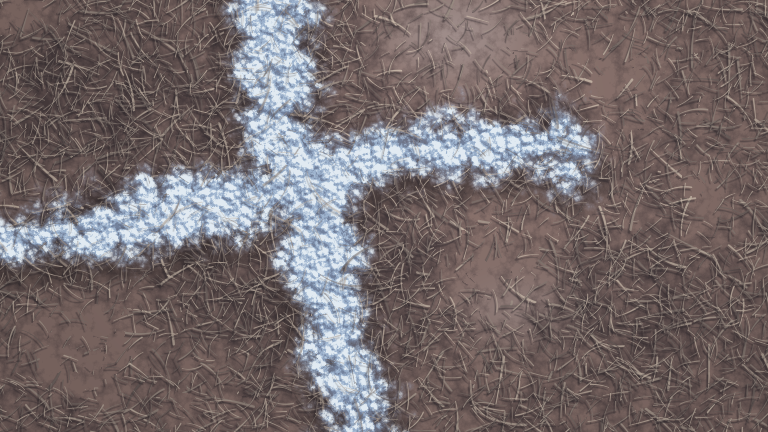
A WebGL 2 fragment shader for this texture:

```glsl
#version 300 es
precision highp float;
uniform vec2 u_resolution;
out vec4 fragColor;
const vec3 SOIL_DARK = vec3(0.28, 0.235, 0.24);
const vec3 SOIL_RED = vec3(0.50, 0.415, 0.395);
const vec3 SOIL_PALE = vec3(0.63, 0.575, 0.57);
const vec3 STRAW_DARK = vec3(0.38, 0.34, 0.33);
const vec3 STRAW_LIGHT = vec3(0.76, 0.70, 0.64);
const vec3 SHADOW = vec3(0.19, 0.165, 0.18);
const vec3 DUST = vec3(0.49, 0.49, 0.55);
const vec3 CHALK_SHADE = vec3(0.45, 0.51, 0.62);
const vec3 CHALK_BLUE = vec3(0.62, 0.71, 0.82);
const vec3 CHALK_LIGHT = vec3(0.90, 0.94, 0.97);

vec2 hash2(vec2 p) {
  vec3 q = fract(p.xyx * vec3(0.1031, 0.1030, 0.0973));
  q += dot(q, q.yzx + 33.33);
  return fract((q.xx + q.yz) * q.zy);
}
mat2 rotation(float a) {
  return mat2(cos(a), -sin(a), sin(a), cos(a));
}
// Distance to the nearest scattered point
float cellular(vec2 p) {
  float nearest = 2.0;
  for (int i = 0; i < 9; i++) {
    vec2 id = floor(p) + vec2(i % 3 - 1, i / 3 - 1);
    vec2 d = id + hash2(id) - p;
    nearest = min(nearest, dot(d, d));
  }
  return sqrt(nearest);
}
float layeredCells(vec2 p) {
  float sum = 0.0, weight = 0.5;
  for (int i = 0; i < 4; i++) {
    sum += weight * cellular(p);
    p = rotation(0.7) * p * 2.1 + 7.3;
    weight *= 0.55;
  }
  return sum;
}
// Soft elliptical patch
float blob(vec2 p, float x, float y, float w, float h) {
  vec2 d = (p - vec2(x, y)) / vec2(w, h);
  return exp(-dot(d, d));
}
// Segment whose radius changes from r0 to r1
float taper(vec2 p, vec2 a, vec2 b, float r0, float r1) {
  vec2 ab = b - a;
  float t = clamp(dot(p - a, ab) / dot(ab, ab), 0.0, 1.0);
  return length(p - a - ab * t) - mix(r0, r1, t);
}
float crossDistance(vec2 p) {
  float d = taper(p, vec2(0.625, 1.05), vec2(0.648, 0.70), 0.086, 0.080);
  d = min(d, taper(p, vec2(0.648, 0.70), vec2(0.735, 0.50), 0.080, 0.090));
  d = min(d, taper(p, vec2(0.735, 0.50), vec2(0.768, 0.25), 0.090, 0.070));
  d = min(d, taper(p, vec2(0.768, 0.25), vec2(0.850, -0.05), 0.070, 0.064));
  d = min(d, taper(p, vec2(-0.02, 0.43), vec2(0.30, 0.49), 0.026, 0.074));
  d = min(d, taper(p, vec2(0.30, 0.49), vec2(0.70, 0.57), 0.074, 0.072));
  d = min(d, taper(p, vec2(0.72, 0.57), vec2(0.90, 0.657), 0.070, 0.054));
  d = min(d, taper(p, vec2(0.90, 0.657), vec2(1.27, 0.668), 0.054, 0.060));
  return min(d, taper(p, vec2(1.28, 0.73), vec2(1.325, 0.62), 0.032, 0.044));
}
// Bent straws, one per cell: x is coverage, y is tone
vec2 straws(vec2 p, float scale, float seed, float density, float pixel) {
  vec2 q = p * scale, result = vec2(0.0);
  float soft = pixel * scale * 0.7;
  for (int i = 0; i < 9; i++) {
    vec2 id = floor(q) + vec2(i % 3 - 1, i / 3 - 1);
    vec2 place = hash2(id + seed), kind = hash2(id + seed + 41.7);
    vec2 d = rotation(kind.x * 6.283) * (q - id - place);
    d.y += (kind.y - 0.5) * d.x * d.x * 0.6;
    float reach = 0.35 + 0.5 * fract(kind.y * 7.0);
    float width = 0.036 - 0.022 * smoothstep(-reach, reach, d.x);
    float gap = length(vec2(max(abs(d.x) - reach, 0.0), d.y));
    float cover = 1.0 - smoothstep(width - soft, width + soft, gap);
    cover *= step(fract(place.x * 13.0 + kind.x), density);
    if (cover > result.x) result = vec2(cover, fract(place.y * 9.0));
  }
  return result;
}
void main() {
  vec2 p = gl_FragCoord.xy / u_resolution.y;
  float pixel = 1.0 / u_resolution.y;
  float coarse = layeredCells(p * 8.0) - 0.45, fine = layeredCells(p * 30.0) - 0.45;
  // Bare earth and thick tufts
  float pale = blob(p, 1.05, 0.92, 0.17, 0.11);
  float bare = pale + blob(p, 1.15, 0.37, 0.14, 0.13) + blob(p, 0.22, 0.19, 0.20, 0.12)
    + blob(p, 1.40, 0.83, 0.10, 0.12) + 0.8 * blob(p, 1.62, 0.54, 0.15, 0.10) + blob(p, 0.07, 0.97, 0.09, 0.06);
  float tuft = blob(p, 0.25, 0.77, 0.30, 0.19) + blob(p, 0.94, 0.38, 0.09, 0.20) + blob(p, 0.53, 0.34, 0.14, 0.12)
    + 0.6 * blob(p, 1.50, 0.30, 0.22, 0.18) + 0.6 * blob(p, 0.82, 0.87, 0.10, 0.12);
  float density = clamp(0.62 + 0.3 * tuft - 0.5 * bare + 0.8 * coarse, 0.06, 0.95);
  float tone = clamp(0.64 + 0.30 * bare - 0.42 * tuft - 0.9 * coarse - 1.2 * fine, 0.0, 1.0);
  vec3 color = mix(SOIL_DARK, SOIL_RED, tone);
  color = mix(color, SOIL_PALE, 0.65 * tone * (pale + 0.6 * blob(p, 1.20, 0.28, 0.14, 0.08)));
  // Dust and chalk lines with ragged edges and raised lumps
  float line = crossDistance(p), d = line + 0.14 * coarse + 0.09 * fine;
  float chalk = 1.0 - smoothstep(-0.036, 0.024, d);
  float relief = layeredCells((p + vec2(0.004, 0.007)) * 30.0) - 0.45 - fine;
  float light = 0.53 + 1.7 * relief - 0.8 * fine - 0.5 * coarse - 5.0 * max(d + 0.04, 0.0);
  vec3 powder = mix(CHALK_SHADE, CHALK_BLUE, smoothstep(0.0, 0.45, light));
  powder = mix(powder, CHALK_LIGHT, smoothstep(0.40, 0.80, light));
  color *= 0.78 + 0.22 * smoothstep(0.0, 0.07, crossDistance(p + vec2(0.0, 0.03)));
  color = mix(color, DUST, 0.55 * (1.0 - smoothstep(-0.01, 0.05, d)));
  color = mix(color, powder, chalk * 0.96);
  // Straw layers with offset shadows
  density *= mix(1.0, 0.26, chalk);
  for (float i = 0.0; i < 6.0; i++) {
    mat2 turn = rotation(i * 1.1);
    vec2 q = turn * p + i * 3.7, offset = turn * vec2(0.004, 0.006);
    float scale = 13.0 + 4.5 * i, seed = i * 19.0;
    float shade = straws(q + offset, scale, seed, density, pixel * 2.0).x;
    vec2 straw = straws(q, scale, seed, density, pixel);
    color = mix(color, SHADOW, shade * mix(0.55, 0.25, chalk));
    color = mix(color, mix(STRAW_DARK, STRAW_LIGHT, straw.y), straw.x * mix(0.85, 0.5, chalk));
  }
  // Uneven daylight
  color *= mix(0.90 + 0.18 * blob(p, 1.05, 0.72, 0.75, 0.60), 1.0, chalk);
  fragColor = vec4(color, 1.0);
}
```
